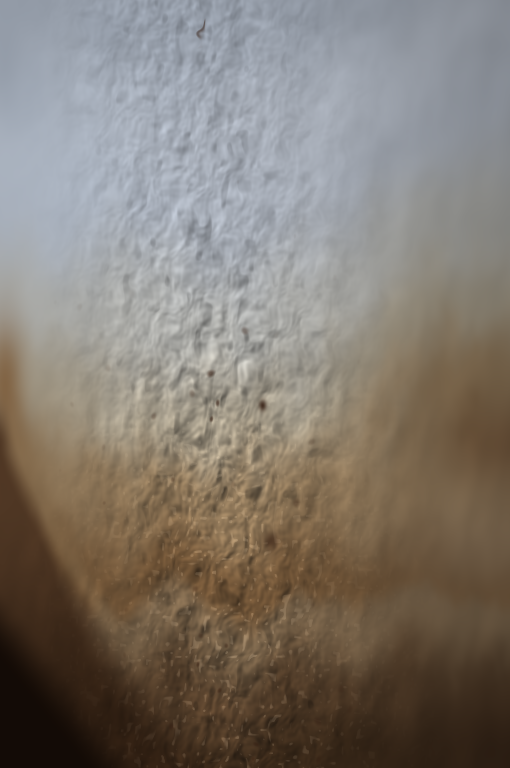
Write a WebGL 2 fragment shader that draws this texture.

```glsl
#version 300 es
precision highp float;
uniform vec2 u_resolution;
out vec4 fragColor;

float hash(vec2 p) {
    vec3 h = fract(p.xyx * vec3(0.1031, 0.103, 0.0973));
    h += dot(h, h.yzx + 33.33);
    return fract((h.x + h.y) * h.z);
}

float noise(vec2 p) {
    vec2 cell = floor(p), f = fract(p);
    f = f * f * (3.0 - 2.0 * f);
    float low = mix(hash(cell), hash(cell + vec2(1, 0)), f.x);
    float high = mix(hash(cell + vec2(0, 1)), hash(cell + vec2(1, 1)), f.x);
    return mix(low, high, f.y);
}

float fbm(vec2 p) {
    float sum = 0.0, gain = 0.5;
    for (int i = 0; i < 4; i++) {
        sum += gain * noise(p);
        p = mat2(1.6, 1.2, -1.2, 1.6) * p + 7.3;
        gain *= 0.5;
    }
    return sum;
}

// Difference of two nearby heights, lit from the upper left
float relief(vec2 p) {
    return noise(p) - noise(p + vec2(0.6, -0.55));
}

float glow(vec2 p, vec2 center, vec2 radius) {
    vec2 d = (p - center) / radius;
    return exp(-dot(d, d));
}

float segment(vec2 p, vec2 a, vec2 b) {
    vec2 pa = p - a, ba = b - a;
    return length(pa - ba * clamp(dot(pa, ba) / dot(ba, ba), 0.0, 1.0));
}

// Sparse small pits, one candidate per cell
float pits(vec2 p, vec2 grid) {
    vec2 g = p * grid, cell = floor(g);
    float mask = 0.0;
    for (int j = -1; j <= 1; j++)
    for (int i = -1; i <= 1; i++) {
        vec2 id = cell + vec2(i, j);
        vec2 d = g - id - vec2(hash(id), hash(id + 41.7));
        float size = mix(0.07, 0.16, hash(id + 13.1));
        float spot = 1.0 - smoothstep(0.2, 1.4, length(d / size));
        mask = max(mask, spot * step(0.75, hash(id + 71.3)) * hash(id + 5.9));
    }
    return mask;
}

// Pale top through tan and brown to the shaded base
vec3 crumbColor(float t) {
    vec3 c = mix(vec3(0.57, 0.6, 0.645), vec3(0.645, 0.67, 0.71), smoothstep(0.0, 0.2, t));
    c = mix(c, vec3(0.65, 0.65, 0.635), smoothstep(0.26, 0.44, t));
    c = mix(c, vec3(0.62, 0.585, 0.515), smoothstep(0.43, 0.56, t));
    c = mix(c, vec3(0.54, 0.45, 0.335), smoothstep(0.54, 0.66, t));
    c = mix(c, vec3(0.42, 0.315, 0.205), smoothstep(0.65, 0.76, t));
    c = mix(c, vec3(0.45, 0.37, 0.275), smoothstep(0.765, 0.81, t));
    c = mix(c, vec3(0.31, 0.23, 0.155), smoothstep(0.82, 0.91, t));
    return mix(c, vec3(0.22, 0.155, 0.095), smoothstep(0.9, 1.0, t));
}

void main() {
    vec2 uv = gl_FragCoord.xy / u_resolution;
    vec2 q = gl_FragCoord.xy / u_resolution.y;
    float depth = 1.0 - uv.y;
    float focus = glow(uv, vec2(mix(0.37, 0.47, depth), uv.y), vec2(0.28, 1.0));
    float edgeX = 1.1 * pow(max(depth - 0.5, 0.0), 1.5);
    float inside = uv.x - edgeX;

    // Stain gradient, raised on the right and beside the crust
    float cloud = fbm(q * vec2(13.0, 6.0)) - 0.47;
    float rise = 0.17 * smoothstep(0.45, 1.0, uv.x) * (1.0 - smoothstep(0.45, 0.75, depth));
    rise += 0.07 * exp(-max(inside, 0.0) / 0.1) * smoothstep(0.3, 0.5, depth)
          * (1.0 - smoothstep(0.6, 0.75, depth));
    vec3 color = crumbColor(depth + rise + cloud * 0.13);

    // Broad light and blurred patches
    color *= 1.0 - 0.2 * smoothstep(0.55, 1.05, uv.x);
    color += vec3(0.02, 0.03, 0.04) * glow(uv, vec2(0.1, 0.78), vec2(0.2, 0.17));
    color = mix(color, vec3(0.34, 0.24, 0.155), 0.6 * glow(uv, vec2(1.0, 0.42), vec2(0.13, 0.055)));
    color = mix(color, vec3(0.45, 0.38, 0.3), 0.6 * glow(uv, vec2(0.95, 0.29), vec2(0.2, 0.07)));
    color = mix(color, vec3(0.14, 0.09, 0.055), 0.6 * glow(uv, vec2(1.0, 0.03), vec2(0.25, 0.07)));

    // Soft crust edge that dissolves toward the base
    float rim = glow(vec2(inside, depth), vec2(0.01, 0.5), vec2(0.035, 0.08));
    color = mix(color, vec3(0.47, 0.33, 0.19), 0.75 * rim);
    float lip = glow(vec2(inside, depth), vec2(0.02, 0.72), vec2(0.022, 0.12));
    color = mix(color, vec3(0.5, 0.4, 0.28), 0.55 * lip);
    vec3 crust = mix(vec3(0.31, 0.215, 0.14), vec3(0.185, 0.12, 0.07), smoothstep(0.65, 0.95, depth));
    float blur = mix(0.025, 0.1, smoothstep(0.72, 0.95, depth));
    float outside = 1.0 - smoothstep(-blur, 0.6 * blur, inside + 0.05 * cloud);
    color = mix(color, crust, outside * smoothstep(0.5, 0.58, depth));

    // Fibrous grain: crisp in the focal band, broad elsewhere
    vec2 grain = q + 0.009 * vec2(noise(q * 38.0), noise(q * 38.0 + 19.0));
    grain.x -= grain.y * 0.08;
    float fine = relief(grain * vec2(135.0, 90.0)) + 0.8 * relief(grain * vec2(230.0, 170.0) + 3.7);
    float medium = relief(grain * vec2(82.0, 45.0));
    float soft = relief(grain * vec2(48.0, 22.0));
    float broad = relief(q * vec2(27.0, 11.0));
    float pores = smoothstep(0.62, 0.92, noise(grain * vec2(100.0, 58.0) + 31.0));
    float sharp = focus * focus;
    float grit = sharp * (0.2 * fine - 0.2 * pores + 0.03) + focus * 0.17 * medium;
    grit += 0.09 * soft * mix(0.5, 1.0, focus) + 0.07 * broad;
    float contrast = mix(0.6, 1.45, smoothstep(0.15, 0.8, depth));
    float leftCalm = mix(0.2, 1.0, smoothstep(0.02, 0.25, uv.x));
    leftCalm = mix(leftCalm, 0.8, smoothstep(0.6, 0.8, depth));
    color *= 1.0 + grit * contrast * leftCalm;
    float glint = smoothstep(0.7, 0.95, noise(grain * vec2(210.0, 160.0) + 11.0));
    color += vec3(0.13, 0.12, 0.105) * glint * sharp * smoothstep(0.4, 0.8, depth);
    float corner = 1.2 * (depth - 0.82) - uv.x;
    color = mix(color, vec3(0.075, 0.042, 0.022), smoothstep(-0.07, 0.05, corner));

    // Pits, a few larger holes and the thin upper crack
    float holes = 0.75 * pits(grain, vec2(36.0, 27.0)) * sharp * smoothstep(0.15, 0.6, depth);
    holes += 0.85 * glow(uv, vec2(0.515, 0.472), vec2(0.007, 0.007));
    holes += 0.6 * glow(uv, vec2(0.532, 0.295), vec2(0.014, 0.011));
    vec2 bent = q + vec2(0.014 * (noise(q * 70.0) - 0.5), 0.0);
    float crack = segment(bent, vec2(0.278, 1.0), vec2(0.253, 0.92));
    float broken = smoothstep(0.25, 0.65, noise(q * 55.0 + 8.0));
    holes += 0.5 * broken * (1.0 - smoothstep(0.0, 0.0035, crack));
    color = mix(color, vec3(0.2, 0.11, 0.065), clamp(holes, 0.0, 0.9));
    fragColor = vec4(clamp(color, 0.0, 1.0), 1.0);
}
```
